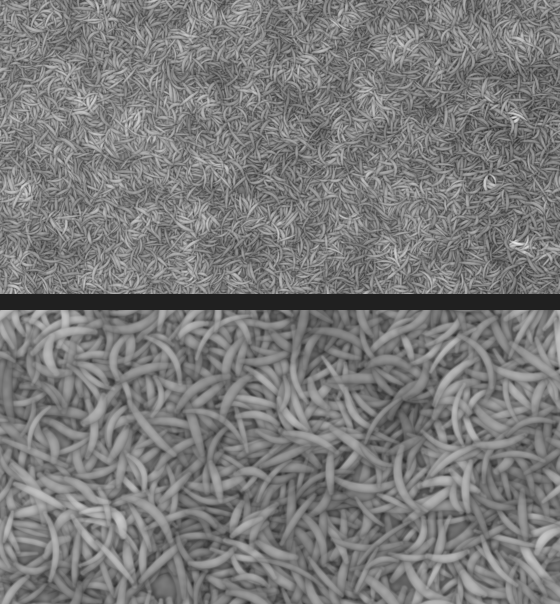
Top, the full canvas; bottom, a detail of the centre.
Write a Shadertoy shader that draws this texture.

```glsl
// Draws a dense grey mat of short, curled, overlapping fibres.

vec2 hash2(vec2 p) {
    vec3 q = fract(p.xyx * vec3(0.1031, 0.1030, 0.0973));
    q += dot(q, q.yzx + 33.33);
    return fract((q.xx + q.yz) * q.zy);
}

float cornerSlope(vec2 cell, vec2 offset) {
    return dot(hash2(cell) * 2.0 - 1.0, offset);
}

float gradientNoise(vec2 p) {
    vec2 i = floor(p), f = fract(p);
    vec2 u = f * f * f * (f * (f * 6.0 - 15.0) + 10.0);
    vec2 e = vec2(1.0, 0.0);
    return mix(mix(cornerSlope(i, f), cornerSlope(i + e, f - e), u.x),
               mix(cornerSlope(i + e.yx, f - e.yx), cornerSlope(i + 1.0, f - 1.0), u.x), u.y);
}

// A few pale tufts down the right-hand side
float paleTuft(vec2 p) {
    float nearest = 1.0;
    for (int k = 0; k < 3; k++) {
        float t = float(k);
        vec2 centre = vec2(1.75 + 0.09 * sin(4.6 * t), 0.6 - 0.22 * t);
        nearest = min(nearest, length((p - centre) * vec2(0.8, 1.1)));
    }
    return smoothstep(0.034, 0.022, nearest);
}

// Paints one bent, tapered fibre and its contact shadow over the grey below
float paintFibre(float grey, vec2 uv, vec2 centre, vec2 seed, float lift, float soft) {
    vec2 shape = hash2(seed + 17.3), look = hash2(seed + 71.9);
    float tuft = paleTuft(centre);
    // Neighbours share a heading, so the fibres lie in combed locks
    float angle = 10.0 * gradientNoise(centre * 6.5) + (1.7 - tuft) * (shape.x - 0.5) + 0.7;
    vec2 along = vec2(cos(angle), sin(angle)), across = vec2(-along.y, along.x);
    vec2 q = vec2(dot(uv - centre, along), dot(uv - centre, across));

    float halfLength = mix(0.016, 0.039, shape.y);
    float bend = (look.x - 0.5) * 0.8 / halfLength;
    float x = clamp(q.x, -halfLength, halfLength);
    float slope = 2.0 * bend * x;
    float y = (q.y - bend * x * x) / sqrt(1.0 + slope * slope);
    float taper = x / halfLength;
    float width = mix(0.0034, 0.0062, look.y) * (1.0 - 0.4 * taper * taper);
    float d = length(vec2(q.x - x, y)) - width;

    // Rounded cross-section lit from the upper left
    float side = clamp(y / width, -1.0, 1.0);
    float tone = 0.405 + 0.11 * fract(shape.x * 7.0 + look.y * 3.0) + 0.05 * lift;
    tone += 0.24 * gradientNoise(centre * 10.0 + 40.0);
    tone += 0.11 * (1.0 - side * side) + 0.07 * side * dot(across, vec2(-0.5, 0.85));
    tone += 0.25 * tuft * step(0.5, lift);

    // Tips sink into the pile
    float cover = smoothstep(soft, -soft, d) * (1.0 - 0.5 * taper * taper);
    grey *= 1.0 - 0.17 * smoothstep(0.007, -0.002, d);
    return mix(grey, tone, cover);
}

void mainImage(out vec4 fragColor, in vec2 fragCoord) {
    vec2 uv = fragCoord / iResolution.y;
    float soft = max(0.9 / iResolution.y, 0.0016);
    float cellSize = 0.048;
    float grey = 0.44 + 0.1 * gradientNoise(uv * 60.0);

    // Layers of scattered fibres, from the bottom of the pile to the top
    const int layers = 14;
    for (int layer = 0; layer < layers; layer++) {
        float level = float(layer);
        vec2 shift = hash2(vec2(level, 5.0));
        vec2 cell = floor(uv / cellSize + shift);
        for (int k = 0; k < 9; k++) {
            vec2 id = cell + vec2(k % 3 - 1, k / 3 - 1);
            vec2 seed = id + level * vec2(37.0, 59.0);
            vec2 centre = (id + hash2(seed) - shift) * cellSize;
            if (length(uv - centre) < 0.055)
                grey = paintFibre(grey, uv, centre, seed, level / float(layers - 1), soft);
        }
    }

    // Broad unevenness, a darker right side and fine grain
    grey += 0.08 * gradientNoise(uv * 2.6) + 0.04 - 0.025 * uv.x;
    grey += 0.05 * gradientNoise(uv * 110.0);
    fragColor = vec4(vec3(clamp(grey, 0.0, 1.0)), 1.0);
}
```
